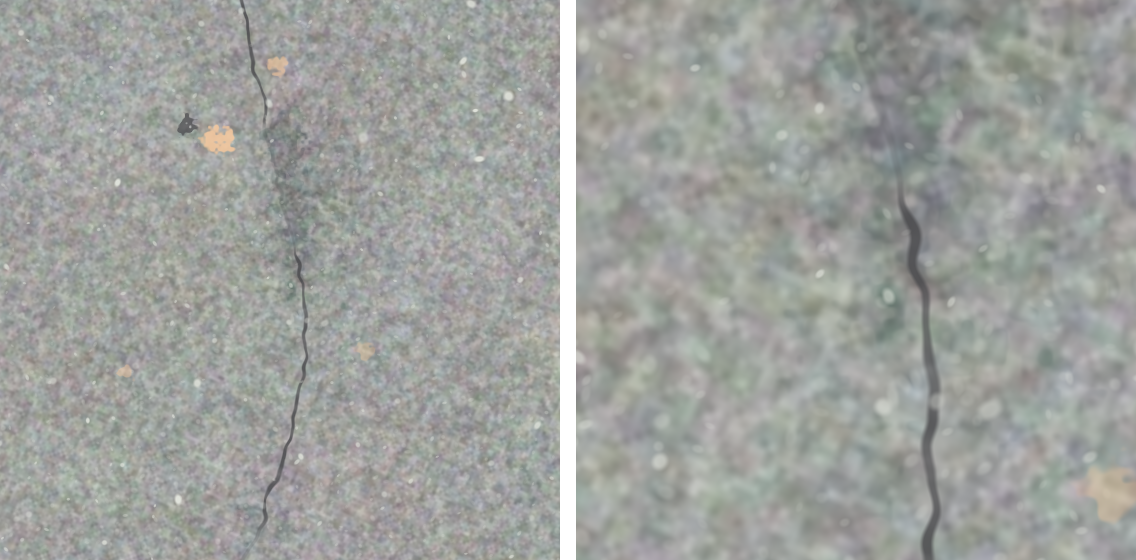
Left: the whole. Right: its middle third, enlarged.
Write a WebGL 2 fragment shader that draws this texture.

```glsl
#version 300 es
precision highp float;
precision highp int;

uniform vec2 u_resolution;
out vec4 fragColor;

const float PI = 3.14159;
const vec3 ASPHALT = vec3(0.624, 0.629, 0.620);
const vec3 CHIP_WHITE = vec3(0.88, 0.89, 0.86);
const vec3 CRACK_DARK = vec3(0.30, 0.30, 0.31);
const vec3 PEACH = vec3(0.95, 0.78, 0.62);

// Integer hash: four values in 0..1 per cell
vec4 hash4(vec2 cell, float seed) {
  uvec4 v = uvec4(ivec4(ivec2(cell), int(seed), 7)) * 1664525u + 1013904223u;
  v += v.yzxy * v.wxyz;
  v ^= v >> 16u;
  v += v.yzxy * v.wxyz;
  v ^= v >> 16u;
  return vec4(v >> 8u) / 16777216.0;
}

// Smooth value noise, four independent channels
vec4 noise4(vec2 p, float seed) {
  vec2 i = floor(p), f = fract(p);
  f = f * f * (3.0 - 2.0 * f);
  vec4 low = mix(hash4(i, seed), hash4(i + vec2(1, 0), seed), f.x);
  vec4 high = mix(hash4(i + vec2(0, 1), seed), hash4(i + vec2(1, 1), seed), f.x);
  return mix(low, high, f.y);
}

float signedNoise(vec2 p, float seed) {
  return noise4(p, seed).x - 0.5;
}

vec2 rotate(vec2 p, float a) {
  float c = cos(a), s = sin(a);
  return vec2(c * p.x - s * p.y, s * p.x + c * p.y);
}

// Coverage of scattered, randomly turned stone chips
float chips(vec2 uv, float cells, float density, float size, float seed) {
  vec2 p = uv * cells, base = floor(p);
  float cover = 0.0;
  for (int y = -1; y <= 1; y++) {
    for (int x = -1; x <= 1; x++) {
      vec2 cell = base + vec2(x, y);
      vec4 place = hash4(cell, seed);
      vec4 form = hash4(cell, seed + 1.0);
      vec2 d = rotate(p - cell - place.xy, form.x * PI);
      d.y *= 1.0 + 0.9 * form.y;
      float radius = size * cells * mix(0.6, 1.3, form.z * form.z);
      float shape = 1.0 - smoothstep(0.45, 1.25, length(d) / radius);
      cover = max(cover, shape * step(place.z, density) * mix(0.4, 1.0, form.w));
    }
  }
  return cover;
}

// Soft blot with a ragged outline
float blot(vec2 uv, vec2 center, vec2 radius, float rough, float seed) {
  float d = length((uv - center) / radius);
  d += rough * (signedNoise(uv * 75.0, seed) + signedNoise(uv * 150.0, seed + 1.0));
  return 1.0 - smoothstep(0.65, 1.1, d);
}

float crackPath(float y) {
  float bend = 0.434 + 0.1 * sin(PI * y) + 0.02 * sin(2.0 * PI * y);
  return bend + 0.018 * signedNoise(vec2(y * 17.0, 0.5), 40.0)
              + 0.009 * signedNoise(vec2(y * 55.0, 0.5), 41.0);
}

float crack(vec2 uv) {
  float slope = (crackPath(uv.y + 0.003) - crackPath(uv.y - 0.003)) / 0.006;
  float d = abs(uv.x - crackPath(uv.y)) / sqrt(1.0 + slope * slope);
  float width = mix(0.0012, 0.0052, noise4(vec2(uv.y * 38.0, 0.5), 42.0).x);
  float filled = smoothstep(0.53, 0.57, uv.y) * (1.0 - smoothstep(0.76, 0.81, uv.y));
  float strength = (1.0 - 0.75 * filled) * mix(0.35, 1.0, smoothstep(0.04, 0.10, uv.y));
  strength *= 0.7 + 0.5 * noise4(uv * 70.0, 43.0).x;
  return strength * (1.0 - smoothstep(width * 0.35, width + 0.0016, d));
}

// Brightness and faint hue of the fine aggregate
vec3 aggregate(vec2 uv) {
  float grain = 0.070 * signedNoise(rotate(uv, 0.4) * 48.0, 1.0)
              + 0.130 * signedNoise(rotate(uv, 1.1) * 98.0, 2.0)
              + 0.110 * signedNoise(rotate(uv, 2.0) * 185.0, 3.0)
              + 0.030 * signedNoise(uv * 7.0, 4.0);
  vec3 tint = noise4(rotate(uv, 0.7) * 62.0, 5.0).xyz - 0.5;
  vec3 drift = noise4(uv * 6.0, 6.0).xyz - 0.5;
  tint -= dot(tint, vec3(0.333));
  drift -= dot(drift, vec3(0.333));
  return ASPHALT + grain + 0.055 * tint + 0.025 * drift;
}

void main() {
  vec2 uv = gl_FragCoord.xy / u_resolution;
  vec3 color = aggregate(uv);

  // Damp stain around the filled part of the crack
  float stain = blot(uv, vec2(0.56, 0.60), vec2(0.10, 0.15), 0.9, 20.0) * 0.45
              + blot(uv, vec2(0.51, 0.74), vec2(0.035, 0.06), 0.9, 22.0) * 0.9
              + blot(uv, vec2(0.53, 0.60), vec2(0.035, 0.10), 0.9, 24.0) * 0.5
              + blot(uv, vec2(0.47, 0.07), vec2(0.045, 0.04), 1.2, 26.0) * 0.4;
  color -= min(stain, 1.2) * vec3(0.115, 0.100, 0.090);

  // Crack and a small dark pit
  color = mix(color, CRACK_DARK, 0.85 * min(crack(uv), 1.0));
  color = mix(color, CRACK_DARK, 0.75 * blot(uv, vec2(0.336, 0.775), vec2(0.015, 0.021), 1.4, 28.0));

  // Pale and bright stones
  color = mix(color, CHIP_WHITE, 0.28 * chips(uv, 62.0, 0.22, 0.0055, 10.0));
  color = mix(color, CHIP_WHITE, 0.65 * chips(uv, 42.0, 0.09, 0.0055, 12.0));
  color = mix(color, CHIP_WHITE, chips(uv, 17.0, 0.10, 0.0085, 14.0));

  // Peach patches
  color = mix(color, PEACH, 0.90 * blot(uv, vec2(0.391, 0.753), vec2(0.029, 0.025), 0.8, 30.0));
  color = mix(color, PEACH, 0.65 * blot(uv, vec2(0.497, 0.885), vec2(0.014, 0.017), 0.8, 32.0));
  color = mix(color, PEACH, 0.40 * blot(uv, vec2(0.653, 0.375), vec2(0.019, 0.017), 0.8, 34.0));
  color = mix(color, PEACH, 0.45 * blot(uv, vec2(0.226, 0.335), vec2(0.014, 0.015), 1.0, 36.0));

  fragColor = vec4(clamp(color, 0.0, 1.0), 1.0);
}
```
